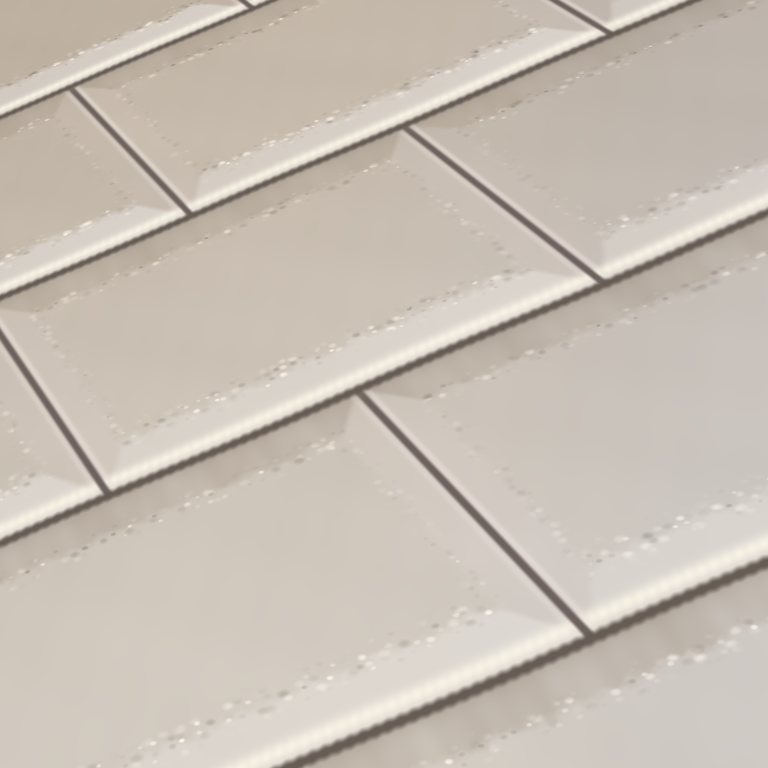
This texture is drawn by a WebGL 2 fragment shader. Its source:

```glsl
#version 300 es
precision highp float;
// Glossy beige bevelled tiles in a running bond, seen in slanted perspective.
uniform vec2 u_resolution;
out vec4 fragColor;

float cross2(vec2 a, vec2 b) { return a.x * b.y - a.y * b.x; }

vec2 hash2(vec2 p) {
  vec3 q = fract(p.xyx * vec3(0.1031, 0.1030, 0.0973));
  q += dot(q, q.yzx + 33.33);
  return fract((q.xx + q.yz) * q.zy);
}

float waves(vec2 p) {
  return 0.5 * sin(p.x + 1.7 * sin(p.y * 0.8)) + 0.3 * sin(p.x * 2.3 - p.y * 1.9)
       + 0.2 * sin(p.x * 5.1 + p.y * 4.3);
}

// Sparse cellular flecks: positive ones are glints, negative ones are pits.
float flecks(vec2 p) {
  vec2 cell = floor(p);
  float sum = 0.0;
  for (int j = -1; j <= 1; j++)
    for (int i = -1; i <= 1; i++) {
      vec2 c = cell + vec2(i, j);
      vec2 r = hash2(c);
      float size = 0.2 + 0.5 * r.y;
      float spot = 1.0 - smoothstep(0.1, size, length(p - c - r));
      sum += spot * (fract(r.x * 17.0 + r.y * 5.0) - 0.45);
    }
  return sum;
}

// Canvas point (y down) to wall coordinates: x in tile lengths, y in rows.
vec2 wallCoords(vec2 p) {
  vec2 along = vec2(0.4766, -0.205);
  vec2 down = vec2(0.1266, 0.1311) + 0.13 * p;
  vec2 q = p - vec2(0.0905, 0.1133);
  return vec2(cross2(q, down), -cross2(q, along)) / cross2(along, down);
}

void main() {
  vec2 p = gl_FragCoord.xy / u_resolution;
  p.y = 1.0 - p.y;
  vec2 wall = wallCoords(p);
  vec2 soft = fwidth(wall);
  wall.y += 0.003 * sin(wall.x * 9.0);

  // Every second row is shifted by half a tile.
  float row = floor(wall.y);
  vec2 shifted = vec2(wall.x + 0.5 * mod(row, 2.0), wall.y);
  vec2 tile = floor(shifted);
  vec2 f = shifted - tile;
  vec2 seam = f - step(0.5, f);

  // Glazed face, warmer and darker towards the far left.
  vec3 col = mix(vec3(0.745, 0.695, 0.635), vec3(0.835, 0.805, 0.765),
                 smoothstep(-0.1, 0.95, p.y * 0.85 + p.x * 0.25));
  col += vec3(-0.02, -0.012, 0.008) * smoothstep(0.4, 1.0, p.x);
  col += 0.022 * (hash2(tile + 40.0).x - 0.5) + 0.007 * waves(wall * vec2(11.0, 7.0));

  // Four mitred bevels with a slightly ragged inner rim.
  float ragged = 0.07 * waves(wall * vec2(47.0, 19.0)) + 0.04 * waves(wall.yx * 83.0);
  float left = f.x / 0.085, right = (1.0 - f.x) / 0.085;
  float top = f.y / 0.14, bottom = (1.0 - f.y) / 0.185;
  float sides = min(left, right);
  float depth = min(sides, min(top, bottom)) + ragged;
  float bevel = 1.0 - smoothstep(0.84, 1.1, depth);
  float lower = bevel * smoothstep(-0.12, 0.12, min(sides, top) - bottom);
  float upper = bevel * smoothstep(-0.12, 0.12, min(sides, bottom) - top);
  float ends = bevel - max(lower, upper);
  col = mix(col, vec3(0.89, 0.87, 0.85), lower * (0.48 + 0.2 * f.x));
  col = mix(col, vec3(0.66, 0.61, 0.55), upper * (0.36 + 0.15 * waves(wall * vec2(23.0, 5.0))));
  col += vec3(0.012, 0.01, 0.016) * max(ends, 0.0);

  // Chipped glints and pits gather along the inner rim.
  float rim = exp(-pow((depth - 1.0) / 0.16, 2.0));
  float rimStrength = mix(0.13, 0.28, step(min(top, bottom), sides));
  col += rimStrength * rim * flecks(wall * vec2(46.0, 38.0));

  // Bright rolled lip above each long joint, with a faint twisted ripple.
  float ripple = 0.5 + 0.5 * sin(wall.x * 300.0 + wall.y * 90.0);
  float lip = exp(-pow((seam.y + 0.047) / 0.023, 2.0));
  col = mix(col, vec3(0.975, 0.955, 0.90), lip * (0.82 + 0.13 * ripple));

  // Short joints: pale flanks around a brown groove.
  float across = abs(seam.x);
  float flank = exp(-pow((across - 0.015) / 0.006, 2.0));
  col = mix(col, vec3(0.92, 0.89, 0.86), flank * (seam.x > 0.0 ? 0.55 : 0.35));
  float groove = 1.0 - smoothstep(0.004 - soft.x * 0.5, 0.010 + soft.x * 0.5, across);
  col = mix(col, vec3(0.43, 0.385, 0.37), groove);

  // Long joints: dark line with a soft shadow below it.
  float shade = exp(-max(seam.y, 0.0) / 0.022) * step(0.0, seam.y);
  col = mix(col, vec3(0.56, 0.51, 0.46), 0.65 * shade);
  float edge = abs(seam.y - 0.001) + 0.003 * ripple;
  float joint = 1.0 - smoothstep(0.007 - soft.y * 0.5, 0.024 + soft.y * 0.5, edge);
  col = mix(col, vec3(0.40, 0.36, 0.33), joint);

  fragColor = vec4(clamp(col, 0.0, 1.0), 1.0);
}
```
